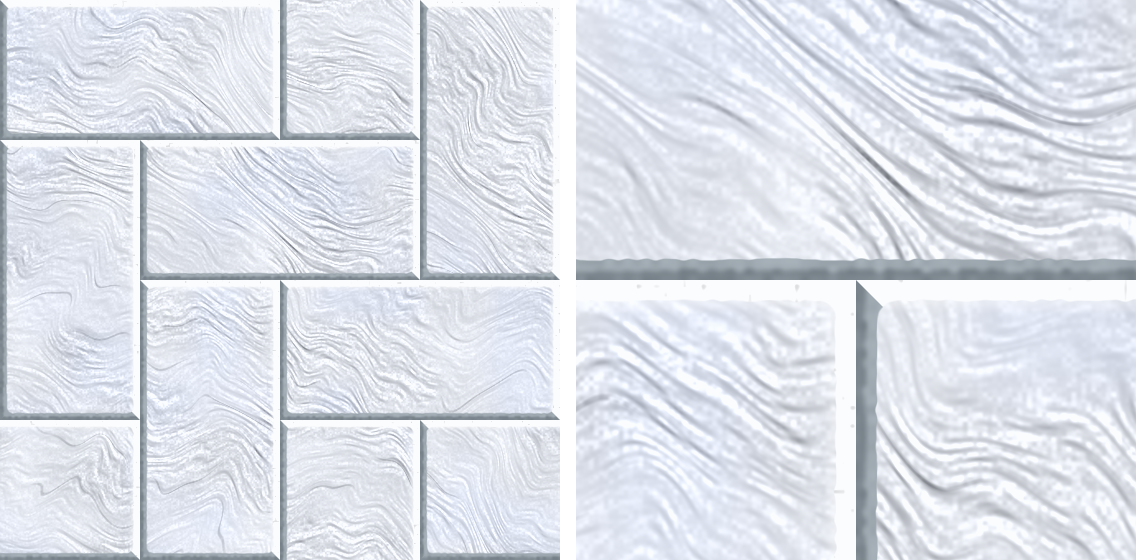
Left, the full canvas; right, a detail of the centre.
Reproduce this texture procedurally as a WebGL 2 fragment shader.

```glsl
#version 300 es
precision highp float;
// Pale stone blocks, each two cells by one, laid in a herringbone on a 4 by 4 grid.
// Each block has a mitred bevel, lit at top and right and shaded at left and bottom;
// its face is embossed with grain that follows a field bent by layered sines.
uniform vec2 u_resolution;
out vec4 outColor;

const float CELLS = 4.0;          // cells across and down
const float BEVEL = 0.049;        // bevel width, in cells
const float CORNER = 0.045;       // corner radius of the face
const float SLOPE = 0.55;         // downhill run of the grain
const float EMBOSS = 0.46;        // strength of the grain relief
const float GRIT = 0.10;          // strength of the fine speckle
const vec2 LIGHT_STEP = vec2(-0.006, 0.010);
const vec3 FACE = vec3(0.895, 0.908, 0.937);
const vec3 HIGHLIGHT = vec3(0.985, 0.99, 0.995);
const vec3 SHADE = vec3(0.62, 0.66, 0.69);
const vec3 DEEP_SHADE = vec3(0.49, 0.53, 0.56);
const vec3 COOL_TINT = vec3(-0.018, -0.010, 0.014);

float hash(vec2 p) {
  vec3 q = fract(p.xyx * vec3(0.1031, 0.1030, 0.0973));
  q += dot(q, q.yzx + 33.33);
  return fract((q.x + q.y) * q.z);
}

float noise(vec2 p) {
  vec2 i = floor(p), f = fract(p);
  f = f * f * (3.0 - 2.0 * f);
  vec2 x = vec2(1.0, 0.0);
  return mix(mix(hash(i), hash(i + x), f.x),
             mix(hash(i + x.yx), hash(i + x.xx), f.x), f.y);
}

// Coordinates across (x) and along (y) the bent grain.
vec2 flow(vec2 p) {
  float amp = 0.19, freq = 2.4;
  for (int i = 0; i < 4; i++) {
    p += amp * sin(freq * p.yx + vec2(1.3, 4.1) * float(i + 1));
    amp *= 0.46;
    freq *= 2.1;
  }
  return vec2(p.y - SLOPE * p.x, p.x + SLOPE * p.y);
}

float grainHeight(vec2 p) {
  vec2 q = flow(p);
  return 0.62 * noise(q * vec2(25.0, 3.5)) + 0.38 * noise(q * vec2(52.0, 13.0) + 7.0);
}

float roundedBox(vec2 p, vec2 halfSize, float radius) {
  vec2 d = abs(p) - halfSize + radius;
  return length(max(d, 0.0)) + min(max(d.x, d.y), 0.0) - radius;
}

vec3 stoneFace(vec2 p) {
  float patches = smoothstep(0.25, 0.8, noise(p * vec2(2.2, 3.2) + 11.0));
  float grit = noise(p * 85.0) - 0.5;
  float relief = grainHeight(p) - grainHeight(p + LIGHT_STEP);
  float tone = relief * EMBOSS * mix(0.55, 1.4, patches) * (1.0 + 0.9 * grit);
  tone += GRIT * grit * mix(0.5, 1.3, patches);

  // Sparse long creases, broken along their length.
  vec2 q = flow(p);
  float crease = abs(sin(q.x * 11.0 + 2.0 * noise(q * vec2(2.0, 1.5))));
  float broken = smoothstep(0.5, 0.75, noise(q * vec2(5.0, 2.5) + 23.0));
  tone -= 0.13 * (1.0 - smoothstep(0.02, 0.12, crease)) * broken;

  // Broad cloudy tone and a faint cool tint.
  tone += 0.065 * (noise(p * 3.5 + 5.0) - 0.5) - 0.018 * patches;
  float coolness = smoothstep(0.4, 0.8, noise(p * 2.3 + 31.0));
  return min(FACE + tone + COOL_TINT * coolness, HIGHLIGHT);
}

void main() {
  vec2 p = gl_FragCoord.xy / u_resolution.y * CELLS;
  p.y = CELLS - p.y;              // rows count downward
  float pixel = CELLS / u_resolution.y;

  // Herringbone: the diagonal index tells which half of which block this is.
  vec2 cell = floor(p);
  float k = mod(cell.x - cell.y, 4.0);
  vec2 size = k < 1.5 ? vec2(2.0, 1.0) : vec2(1.0, 2.0);
  vec2 start = cell;
  if (abs(k - 1.0) < 0.5) start.x -= 1.0;
  if (abs(k - 2.0) < 0.5) start.y -= 1.0;
  vec2 local = p - start;
  vec2 id = mod(start, CELLS);
  vec2 grainPos = local + 37.0 * vec2(hash(id + 3.0), hash(id + 17.0));

  // Bevel sides, split at the mitres.
  float wear = noise(grainPos * 45.0) - 0.5;
  float lit = min(size.x - local.x, local.y);
  float shaded = min(local.x, size.y - local.y);
  float edge = min(lit, shaded);
  vec3 shadow = mix(DEEP_SHADE, SHADE, smoothstep(0.012, 0.034, shaded + 0.008 * wear));
  shadow += 0.07 * wear;
  float chips = smoothstep(0.37, 0.5, wear) * 0.12;
  vec3 bevel = mix(HIGHLIGHT - chips, shadow, smoothstep(-pixel, pixel, lit - shaded));

  // Rounded face with a slightly worn rim.
  float face = roundedBox(local - 0.5 * size, 0.5 * size - BEVEL, CORNER) + 0.007 * wear;
  vec3 stone = stoneFace(grainPos);
  stone = mix(stone, HIGHLIGHT, 0.4 * (1.0 - smoothstep(BEVEL, BEVEL + 0.035, lit)));
  vec3 color = mix(stone, bevel, smoothstep(-pixel, pixel, face));

  // Smooth the contact between neighbouring blocks.
  vec3 contact = 0.5 * (HIGHLIGHT + DEEP_SHADE);
  color = mix(contact, color, clamp(edge / pixel + 0.5, 0.0, 1.0));
  outColor = vec4(clamp(color, 0.0, 1.0), 1.0);
}
```
